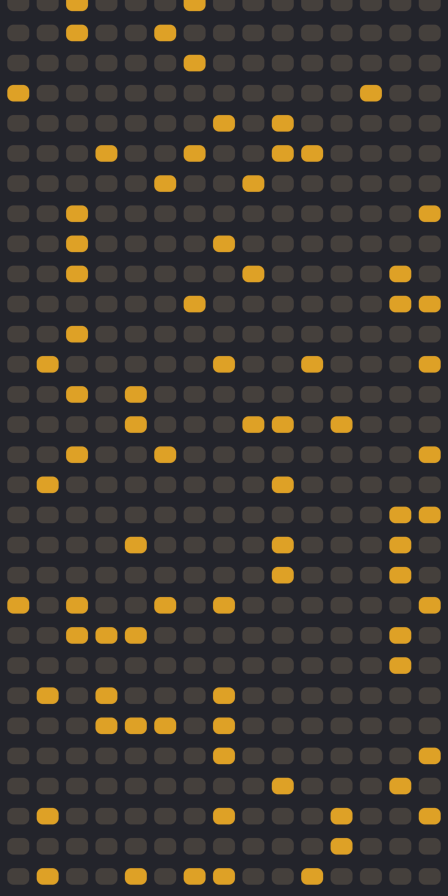
A Shadertoy shader for this pattern:

```glsl
// Lengths are fractions of the canvas width.
const float COLUMNS = 15.0;
const vec2 PITCH = vec2(0.0656, 0.06724);
const vec2 FIRST_CENTER = vec2(0.0408, 0.0437);
const vec2 HALF_SIZE = vec2(0.0245, 0.0185);
const float CORNER_RADIUS = 0.0140;
const float EXTRA_LIT_CHANCE = 0.13;

const vec3 PANEL_COLOR = vec3(0.139, 0.141, 0.169);
const vec3 UNLIT_COLOR = vec3(0.272, 0.250, 0.236);
const vec3 LIT_COLOR = vec3(0.870, 0.630, 0.150);

// Integer hash of a cell, mapped to 0..1
float hashCell(vec2 cell) {
    uvec2 q = uvec2(ivec2(cell) + 64) * uvec2(1597u, 3812u);
    uint n = (q.x ^ q.y) * 747796405u + 2891u;
    n = ((n >> ((n >> 28) + 4u)) ^ n) * 277803u;
    n ^= n >> 15;
    n *= 73244475u;
    n ^= n >> 16;
    return float(n & 65535u) / 65536.0;
}

float roundedBox(vec2 p, vec2 halfSize, float radius) {
    vec2 d = abs(p) - halfSize + radius;
    return length(max(d, 0.0)) + min(max(d.x, d.y), 0.0) - radius;
}

// Each row has one sure lamp plus a random scatter
bool isLit(vec2 cell) {
    float sureColumn = floor(hashCell(vec2(40.0, cell.y)) * COLUMNS);
    return cell.x == sureColumn || hashCell(cell) < EXTRA_LIT_CHANCE;
}

void mainImage(out vec4 fragColor, in vec2 fragCoord) {
    vec2 p = fragCoord / iResolution.x;
    float pixel = 1.0 / iResolution.x;

    // Nearest lamp in the grid
    vec2 cell = max(floor((p - FIRST_CENTER) / PITCH + 0.5), 0.0);
    cell.x = min(cell.x, COLUMNS - 1.0);
    vec2 local = p - FIRST_CENTER - cell * PITCH;

    // Lamp over the panel
    float dist = roundedBox(local, HALF_SIZE, CORNER_RADIUS);
    float coverage = 1.0 - smoothstep(-0.75 * pixel, 0.75 * pixel, dist);
    vec3 lampColor = isLit(cell) ? LIT_COLOR : UNLIT_COLOR;
    fragColor = vec4(mix(PANEL_COLOR, lampColor, coverage), 1.0);
}
```
